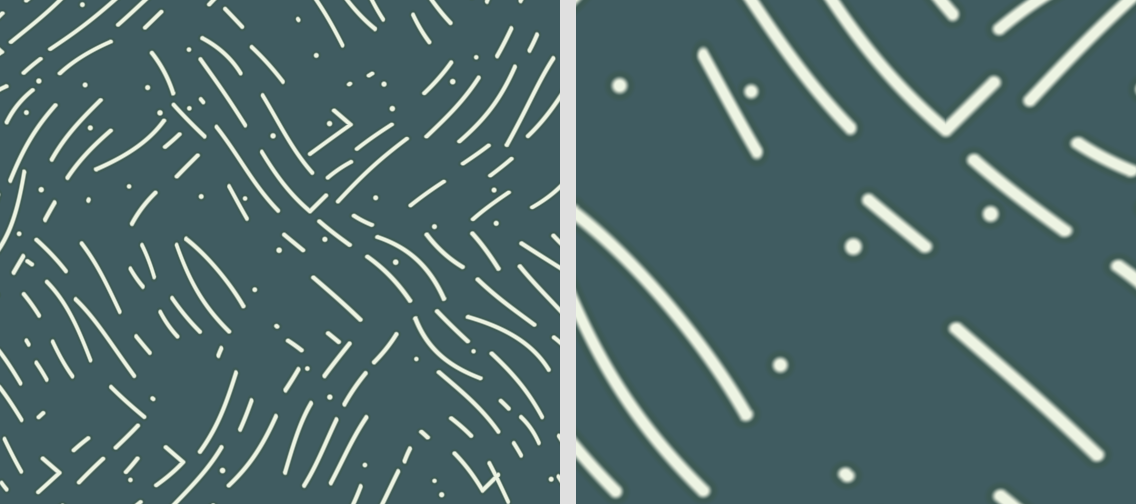
Left: the whole. Right: its middle third, enlarged.
Reproduce this pattern procedurally as a Shadertoy shader.

```glsl
// Scattered pale dashes, hooks and dots on a flat slate ground.
// Two swaying sets of diagonal lanes are cut into dashes; cellular patches
// decide which of the two directions is drawn where.

#define LANE 0.053        // distance between parallel lanes
#define SPAN 0.30         // lane length that holds two dashes
#define GAP 0.011         // clear space at each dash end
#define RADIUS 0.0043     // half width of a stroke
#define SOFTNESS 0.0022   // half width of the soft edge
#define PATCH 0.30        // size of a patch of one direction
#define KEEP 0.90         // share of dashes drawn
#define HOOK_SHARE 0.13   // share of dashes with a bent end
#define DOT_GRID 0.115    // spacing of the loose dots

const vec3 SLATE = vec3(0.25, 0.36, 0.38);
const vec3 SHADE = vec3(0.24, 0.35, 0.33);
const vec3 CREAM = vec3(0.93, 0.955, 0.89);

vec3 hash3(vec2 q) {
    vec3 a = fract(q.xyx * vec3(0.1031, 0.1030, 0.0973));
    a += dot(a, a.yxz + 33.33);
    return fract((a.xxy + a.yzz) * a.zyx);
}

// Cellular patches: 0 for rising strokes, 1 for falling strokes
int patchDirection(vec2 p) {
    vec2 g = p / PATCH, cell = floor(g);
    float nearest = 9.0, label = 0.0;
    for (int y = -1; y <= 1; y++)
    for (int x = -1; x <= 1; x++) {
        vec2 id = cell + vec2(x, y);
        vec3 h = hash3(id + 71.0);
        float d = length(id + h.xy - g);
        if (d < nearest) { nearest = d; label = h.z; }
    }
    return label < 0.57 ? 0 : 1;
}

float sway(vec2 q) {
    return 0.03 * sin(6.5 * q.x + 1.5 * q.y) + 0.007 * sin(15.0 * q.x + 2.0);
}

bool inPatch(vec2 q, mat2 frame, int direction) {
    q.y -= sway(q);
    return patchDirection(frame * q) == direction;
}

// Distance to a gently bent dash between lo and hi, q relative to its middle
float dashDistance(vec2 q, float lo, float hi, float tilt, float bend) {
    float x = clamp(q.x, lo, hi);
    float slope = tilt + 2.0 * bend * x;
    float rise = q.y - tilt * x - bend * x * x;
    return length(vec2(q.x - x, rise * inversesqrt(1.0 + slope * slope)));
}

float strokeDistance(vec2 p) {
    float nearest = 1.0;
    for (int k = 0; k < 2; k++) {
        float angle = k == 0 ? 0.86 : -0.79, seed = 100.0 * float(k);
        vec2 axis = vec2(cos(angle), sin(angle));
        mat2 frame = mat2(axis, vec2(-axis.y, axis.x));
        vec2 q = p * frame;
        q.y += sway(q);
        for (int j = -1; j <= 1; j++) {
            float lane = floor(q.y / LANE) + float(j);
            float shift = hash3(vec2(lane, seed + 7.0)).x;
            for (int n = 0; n < 6; n++) {
                // Each span is split into two dashes
                float span = floor(q.x / SPAN + shift) + float(n / 2 - 1);
                bool first = n % 2 == 0;
                vec3 h = hash3(vec2(span, lane + seed));
                vec3 r = hash3(vec2(2.0 * span + float(n % 2), lane + seed + 300.0));
                vec3 t = hash3(r.xy * 91.0 + r.z);
                if (t.x > KEEP) continue;
                float start = (span - shift) * SPAN;
                float split = start + SPAN * mix(0.2, 0.85, h.x);
                float lo = (first ? start : split) + GAP + 0.035 * r.x * r.x;
                float hi = (first ? split : start + SPAN) - GAP - 0.035 * t.y * t.y;
                hi = max(lo + 0.002, hi);
                vec2 mid = vec2(0.5 * (lo + hi), (lane + 0.5 + 0.35 * (h.y - 0.5)) * LANE);
                float reach = 0.5 * (hi - lo);
                float tilt = 0.28 * (r.z - 0.5), bend = 20.0 * pow(abs(r.y - 0.5), 3.0);
                bend *= sign(r.y - 0.5);
                vec2 e = q - mid;
                if (dashDistance(e, -reach, reach, tilt, bend) > 0.07) continue;
                // Trim the dash to its patch
                if (!inPatch(mid, frame, k)) continue;
                float a = inPatch(mid - vec2(reach, 0.0), frame, k) ? -reach : 0.0;
                float b = inPatch(mid + vec2(reach, 0.0), frame, k) ? reach : 0.0;
                nearest = min(nearest, dashDistance(e, a, b, tilt, bend));
                // Short arm that turns a dash into a hook
                if (t.z < HOOK_SHARE && reach > 0.03) {
                    vec2 arm = e - vec2(b, tilt * b + bend * b * b);
                    arm.y -= clamp(arm.y, 0.0, 0.045);
                    nearest = min(nearest, length(arm));
                }
            }
        }
    }
    return nearest;
}

void mainImage(out vec4 fragColor, in vec2 fragCoord) {
    vec2 p = fragCoord / iResolution.y;
    float d = strokeDistance(p);

    // Loose dots, only where the ground is free
    vec2 cell = floor(p / DOT_GRID);
    vec3 h = hash3(cell + 450.0);
    vec2 center = (cell + 0.15 + 0.7 * h.xy) * DOT_GRID;
    float dotDistance = length(p - center) - 0.0012 * h.x;
    if (h.z < 0.6 && dotDistance < 0.02 && strokeDistance(center) > 0.017)
        d = min(d, dotDistance);

    // Flat ground, thin darker rim, soft cream stroke
    float edge = max(SOFTNESS, 0.7 / iResolution.y);
    vec3 color = mix(SHADE, SLATE, smoothstep(0.007, 0.011, d));
    color = mix(CREAM, color, smoothstep(RADIUS - edge, RADIUS + edge, d));
    fragColor = vec4(color, 1.0);
}
```
